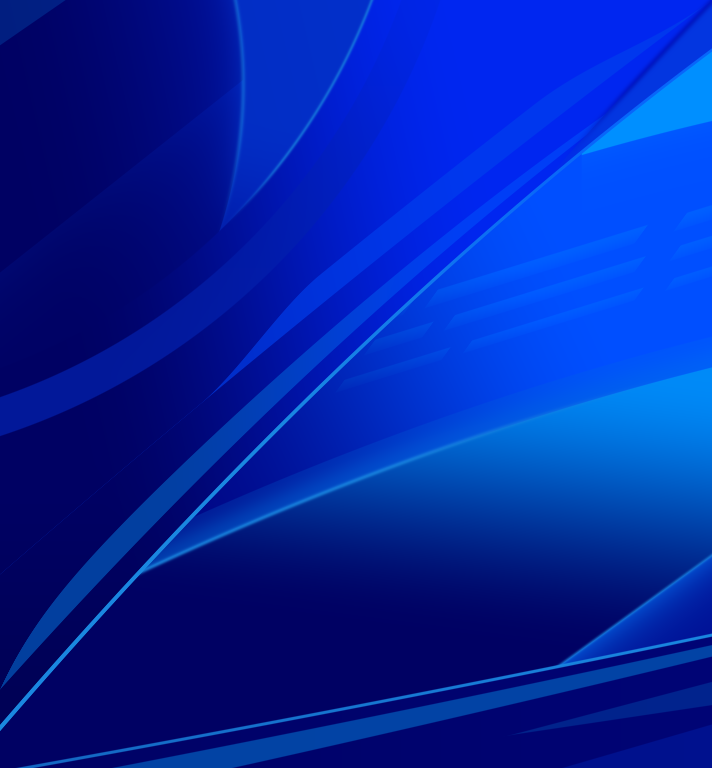
Give the GLSL for this background, as a Shadertoy shader.

```glsl
// Layered blue glass ribbons: sweeping diagonals, arcs and soft glowing panels.

const vec3 NAVY    = vec3(0.00, 0.005, 0.39);
const vec3 ROYAL   = vec3(0.00, 0.15, 0.94);
const vec3 INDIGO  = vec3(0.00, 0.03, 0.53);
const vec3 AZURE   = vec3(0.00, 0.31, 1.00);
const vec3 SKY     = vec3(0.00, 0.54, 0.97);
const vec3 TEAL    = vec3(0.01, 0.29, 0.67);
const vec3 RIM     = vec3(0.10, 0.53, 0.88);
const vec3 LENS    = vec3(0.01, 0.19, 0.78);
const float ASPECT = 0.926;                  // proportions of the layout
const vec2 ARC_CENTER = vec2(-0.28, 1.2875);
const float ARC_INNER = 0.816;
const float RIM_WIDTH = 0.0042;
const float STREAK_SLOPE = 0.286;
const float STREAK_GAP = 0.037;

// Antialiased step: 1 where d is positive
float side(float d) {
    float soft = 0.8 / iResolution.y;
    return smoothstep(-soft, soft, d);
}

float band(float d, float low, float high) {
    return side(d - low) * side(high - d);
}

float glow(float d, float width) {
    return exp(-d * d / (width * width));
}

// Height of the main diagonal ribbon
float diagonal(float x) {
    return 0.052 + x * (1.0745 - 0.1915 * x);
}

// Dark left side with concentric arcs and a lens
vec3 arcField(vec2 p) {
    float light = smoothstep(0.1, 0.76, p.x + 0.25 * (p.y - 0.5));
    vec3 color = mix(NAVY, ROYAL, light);
    color *= mix(0.86, 1.0, smoothstep(0.05, 0.4, p.y));

    // Wide translucent arc
    float radius = length(vec2(p.x * ASPECT, p.y) - ARC_CENTER);
    float arcFade = 1.0 - smoothstep(0.5, 1.0, p.y);
    color = mix(color, vec3(0.01, 0.13, 0.68), band(radius, 0.852, 0.9) * (0.12 + 0.6 * arcFade));

    // Lens between the inner arc and the curved left rim
    float rimX = 0.3164 - 0.85 * (p.y - 0.89) * (p.y - 0.89);
    float rimD = p.x * ASPECT - rimX;
    float inside = side(ARC_INNER - radius);
    float top = smoothstep(0.68, 0.85, p.y);
    color = mix(color, NAVY, inside * side(-rimD) * 0.3);
    color = mix(color, LENS, inside * side(rimD) * (0.45 + 0.45 * top));
    float leftGlow = side(-rimD) * exp(min(rimD, 0.0) / 0.02);
    color = mix(color, LENS, inside * leftGlow * 0.55 * top);
    color = mix(color, RIM, inside * glow(rimD, 0.003) * 0.45 * top);
    color = mix(color, RIM, glow(radius - ARC_INNER, 0.0022) * 0.65 * smoothstep(0.7, 0.8, p.y));

    // Corner sheen and a faint crease
    color = mix(color, TEAL, side(p.y - 0.941 - 0.64 * p.x) * 0.4);
    float crease = p.y - 0.645 - 0.735 * p.x;
    color += vec3(0.0, 0.025, 0.05) * side(-crease) * exp(min(crease, 0.0) / 0.06) * inside * side(-rimD);
    return color;
}

// Translucent ribbons running above the diagonal
vec3 upperRibbons(vec3 color, float x, float d) {
    float high = 0.065 + 0.135 * (1.0 - x) * (1.0 - x);
    float thick = 0.04 * smoothstep(0.28, 0.45, x) * (1.0 - smoothstep(0.75, 1.0, x));
    color = mix(color, vec3(0.0, 0.25, 0.93), band(d, high, high + thick) * 0.65);

    float low = 0.05 - 0.04 * x;
    thick = 0.055 * (1.0 - exp(-18.0 * x)) * (1.0 - x);
    vec3 tint = mix(TEAL, vec3(0.0, 0.26, 0.97), smoothstep(0.2, 0.7, x));
    color = mix(color, tint, band(d, low, low + thick) * 0.85);

    // Folded wedge at the far end, with its dark crease
    float fold = 0.023 + 0.26 * (x - 0.845);
    color = mix(color, vec3(0.01, 0.21, 0.88), band(d, 0.0, fold) * smoothstep(0.76, 0.85, x));
    return mix(color, vec3(0.0, 0.06, 0.72), glow(d - fold, 0.006) * smoothstep(0.78, 0.9, x) * 0.7);
}

// Bright panel with rows of slanted streaks
vec3 brightPanel(vec2 p) {
    vec3 color = mix(INDIGO, AZURE, smoothstep(0.4, 1.15, p.x + 0.5 * p.y));
    float slant = p.y - STREAK_SLOPE * p.x;
    for (int i = 0; i < 3; i++) {
        float row = float(i);
        float start = 0.605 + 0.027 * row;
        float d = slant - 0.437 + STREAK_GAP * row;
        float spans = band(p.x - d, start, 0.9) + side(p.x - d - 0.955 + 0.006 * row)
                    + band(p.x - d, 0.56 - 0.04 * row, start - 0.03);
        float body = band(d, -0.009, 0.010 - 0.003 * row);
        color += vec3(0.0, 0.065, 0.03) * spans * body * smoothstep(-0.02, 0.012, d);
    }
    float t = p.x - 0.817;
    float cap = p.y - 0.798 - t * (0.27 - 0.15 * t);
    color = mix(color, vec3(0.0, 0.40, 1.0), side(-cap) * exp(min(cap, 0.0) / 0.025) * 0.4 * side(t));
    return mix(color, vec3(0.0, 0.56, 1.0), side(cap) * side(t));
}

// Shaded lower sheet, its curved upper rim and the right-hand fold
vec3 lowerSheet(vec3 color, vec2 p) {
    float t = p.x - 0.197;
    float d = p.y - 0.255 - t * (0.433 - 0.1256 * t);
    vec3 sheet = mix(NAVY, SKY, smoothstep(0.25, 0.63, p.y + 0.12 * p.x));
    float lip = band(d, 0.0, 0.04) * (1.0 - 0.6 * smoothstep(0.0, 0.04, d));
    color = mix(color, mix(TEAL, vec3(0.0, 0.40, 0.96), p.x), lip * 0.75);
    color = mix(sheet, color, side(d));
    color = mix(color, RIM, glow(d, 0.003) * 0.8 * (1.0 - smoothstep(0.5, 1.0, p.x)));

    float fold = p.y - 0.129 - 0.67 * (p.x - 0.779);
    vec3 shade = mix(vec3(0.0, 0.06, 0.58), vec3(0.01, 0.29, 0.80), exp(min(fold, 0.0) / 0.035));
    color = mix(color, shade, side(-fold));
    return mix(color, RIM, glow(fold, 0.0025) * 0.6 * side(p.x - 0.77));
}

// Shallow ribbons along the bottom
vec3 bottomRibbons(vec3 color, vec2 p) {
    float t = p.x - 0.035;
    float d = p.y - t * (0.166 + 0.0138 * t);
    vec3 ground = NAVY + vec3(0.0, 0.01, 0.07) * p.x;
    ground = mix(ground, TEAL, band(d, -0.06 + 0.032 * p.x, -0.022 + 0.009 * p.x) * 0.9);
    float tip = p.x - 0.718;
    ground = mix(ground, TEAL, band(p.y - 0.043, 0.138 * tip, 0.245 * tip) * 0.45);
    float hem = p.y - 0.27 * (p.x - 0.79);
    ground = mix(ground, vec3(0.0, 0.1, 0.62), side(-hem) * 0.6);
    color = mix(ground, color, side(d));
    return mix(color, RIM, band(d, -0.002, 0.002) * (0.75 + 0.25 * p.x));
}

void mainImage(out vec4 fragColor, in vec2 fragCoord) {
    vec2 p = fragCoord / iResolution.xy;
    float d = p.y - diagonal(p.x);
    vec3 upper = upperRibbons(arcField(p), p.x, d);
    vec3 lower = lowerSheet(brightPanel(p), p);
    vec3 color = mix(lower, upper, side(d));
    vec3 edge = mix(RIM, vec3(0.03, 0.40, 0.98), smoothstep(0.35, 0.85, p.x));
    float width = RIM_WIDTH * (1.0 - 0.5 * p.x);
    color = mix(color, edge, band(d, -width, width));
    fragColor = vec4(bottomRibbons(color, p), 1.0);
}
```
